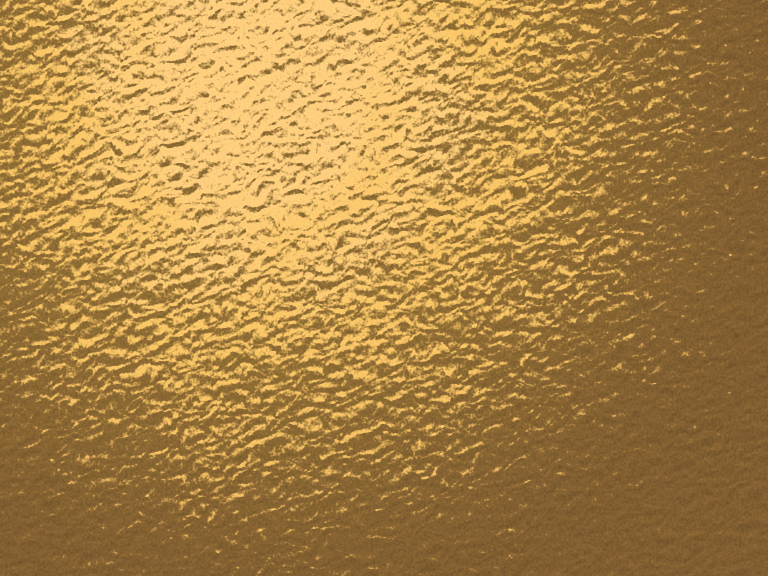
This texture is drawn by a Shadertoy shader. Its source:

```glsl
#define GRAIN_SCALE vec2(58.0, 84.0)
#define TILT 0.38
#define WARP 0.9
#define LIGHT_STEP vec2(0.05, 0.24)
#define GLOW_CENTER vec2(0.46, 0.84)
#define EDGE_SOFTNESS 0.4
#define DUST 0.36
#define MATTE_NEAR vec3(0.59, 0.45, 0.215)
#define MATTE_FAR vec3(0.505, 0.37, 0.19)
#define GLINT_FAR vec3(0.96, 0.755, 0.39)
#define GLINT_MID vec3(0.98, 0.78, 0.405)
#define GLINT_NEAR vec3(0.995, 0.81, 0.495)

// Random unit vector for a lattice cell
vec2 cellGradient(vec2 cell) {
    uvec2 u = uvec2(ivec2(cell));
    uint n = u.x * 1597334677u ^ u.y * 3812015801u;
    n = (n ^ (n >> 15)) * 2246822519u;
    n ^= n >> 13;
    float angle = float(n & 65535u) / 65536.0 * 6.28319;
    return vec2(cos(angle), sin(angle));
}

float gradientNoise(vec2 p) {
    vec2 i = floor(p), f = p - i;
    vec2 w = f * f * f * (f * (f * 6.0 - 15.0) + 10.0);
    vec2 r = vec2(1.0, 0.0);
    float a = dot(cellGradient(i), f);
    float b = dot(cellGradient(i + r.xy), f - r.xy);
    float c = dot(cellGradient(i + r.yx), f - r.yx);
    float d = dot(cellGradient(i + r.xx), f - r.xx);
    return mix(mix(a, b, w.x), mix(c, d, w.x), w.y);
}

// Hammered surface: a broad swell and three octaves of relief
float relief(vec2 q) {
    float height = 0.9 * gradientNoise(q * 0.55 + 31.0);
    float amplitude = 1.0;
    for (int i = 0; i < 3; i++) {
        height += amplitude * gradientNoise(q);
        q = q * 2.0 + vec2(17.3, 9.1);
        amplitude *= 0.4;
    }
    return height;
}

void mainImage(out vec4 fragColor, in vec2 fragCoord) {
    vec2 p = fragCoord / iResolution.y;

    // Tilted, stretched and gently warped grain space
    float c = cos(TILT), s = sin(TILT);
    vec2 q = vec2(c * p.x + s * p.y, c * p.y - s * p.x) * GRAIN_SCALE;
    q += WARP * vec2(gradientNoise(q * 0.37), gradientNoise(q * 0.37 + 41.0));

    // Slope towards the light, with fine dust
    float slope = relief(q - LIGHT_STEP) - relief(q + LIGHT_STEP);
    float dust = gradientNoise(p * 230.0 + 7.0);
    float patches = gradientNoise(p * 7.0 + 23.0);

    // The glow decides how steep a facet must be to glint
    float d = length(p - GLOW_CENTER);
    float level = 0.37 * (1.3 - 2.1 * d - 2.5 * d * d) + 0.25 * patches;
    level -= 0.15 * smoothstep(0.22, 0.0, p.x);
    float glint = smoothstep(-EDGE_SOFTNESS, EDGE_SOFTNESS,
                             slope + DUST * dust + level);

    // Matte body under a bright metallic sheen
    vec3 matte = mix(MATTE_NEAR, MATTE_FAR, smoothstep(0.35, 0.95, d));
    matte *= 1.0 + 0.1 * slope + 0.14 * dust;
    vec3 sheen = mix(GLINT_MID, GLINT_FAR, smoothstep(0.4, 0.75, d));
    sheen = mix(GLINT_NEAR, sheen, smoothstep(0.17, 0.43, d + 0.2 * patches));
    sheen *= 1.0 + 0.04 * dust;

    fragColor = vec4(mix(matte, sheen, glint), 1.0);
}
```
